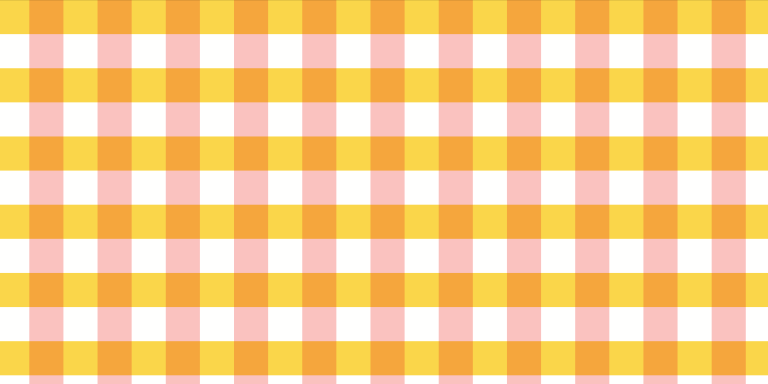
Write a Shadertoy shader that draws this pattern.

```glsl
// Gingham check: yellow rows cross pink columns over white, turning orange
// where they overlap. Each stripe set is a repeated band with smoothed edges,
// and the two coverages blend four flat colours.

// Coverage of a stripe filling the first half of each unit period
float stripe(float t, float pixel) {
    float inside = 0.25 - abs(fract(t + 0.25) - 0.5);
    return clamp(inside / pixel + 0.5, 0.0, 1.0);
}

void mainImage(out vec4 fragColor, in vec2 fragCoord) {
    // Canvas heights, measured from the top left
    vec2 p = vec2(fragCoord.x, iResolution.y - fragCoord.y) / iResolution.y;

    // One cell per period; columns start part way into the first cell
    float period = 0.1777;
    float pixel = 1.0 / (iResolution.y * period);
    float column = stripe((p.x - 0.0763) / period, pixel);
    float row = stripe(p.y / period, pixel);

    vec3 white = vec3(1.0, 1.0, 0.995);
    vec3 pink = vec3(0.98, 0.76, 0.75);
    vec3 yellow = vec3(0.98, 0.84, 0.29);
    vec3 orange = vec3(0.96, 0.65, 0.24);
    vec3 color = mix(mix(white, pink, column), mix(yellow, orange, column), row);

    // Faint shaded hairline along the top edge
    float hairline = clamp((0.0026 - p.y) * iResolution.y + 0.5, 0.0, 1.0);
    color *= 1.0 - 0.08 * hairline;

    fragColor = vec4(color, 1.0);
}
```
